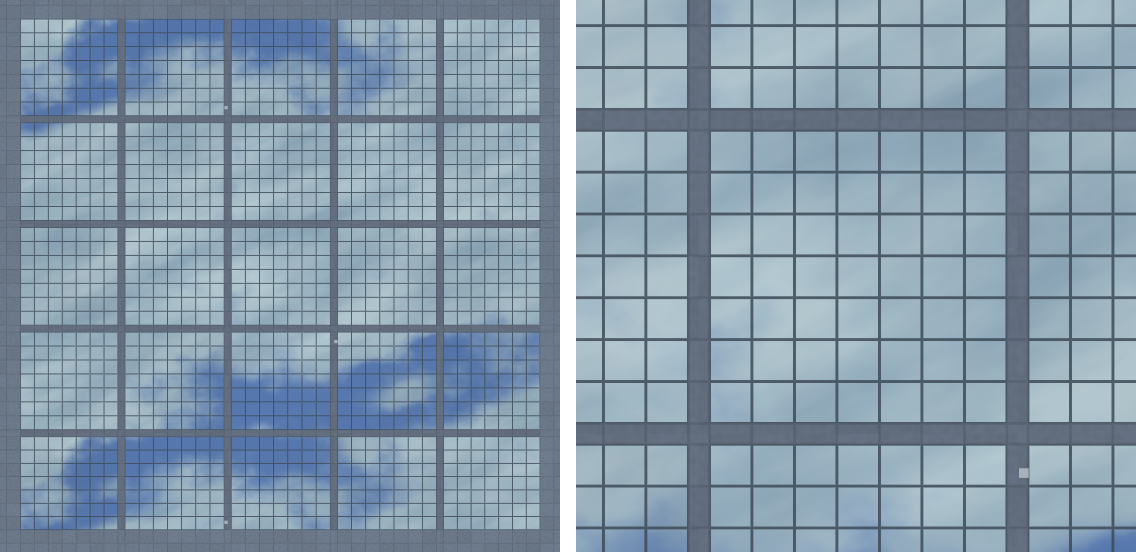
Left: the whole. Right: its middle third, enlarged.
Give the GLSL for this pattern, as a Shadertoy shader.

```glsl
// Five by five gridded window panes in a grey frame, mirroring a streaked cloudy sky.

const float PANES = 5.0;
const float CELLS = 7.0;
const vec2 ORIGIN = vec2(0.0273, 0.0265);   // top left of the pane lattice
const float PITCH = 0.1896;                 // pane spacing, share of the canvas
const float HALF_BAR = 0.033;               // the rest is in pane units
const float HALF_LINE = 0.0046;
const vec2 GLASS_MIN = vec2(0.048, 0.042);
const vec2 GLASS_MAX = vec2(4.942, 4.923);

float hash(vec2 p) {
    uvec2 q = uvec2(ivec2(floor(p))) * uvec2(1597u, 3571u);
    uint n = (q.x ^ q.y) * 747796u + 28913u;
    n = (n ^ (n >> 13)) * 12743u;
    n = (n ^ (n >> 11)) * 60493u;
    return float((n >> 8) & 65535u) / 65535.0;
}

float cornerSlope(vec2 corner, vec2 offset) {
    float angle = 6.2832 * hash(corner);
    return dot(vec2(cos(angle), sin(angle)), offset);
}

float gradientNoise(vec2 p) {
    vec2 i = floor(p), f = p - i;
    vec2 w = f * f * f * (f * (f * 6.0 - 15.0) + 10.0);
    vec2 e = vec2(1.0, 0.0);
    float top = mix(cornerSlope(i, f), cornerSlope(i + e, f - e), w.x);
    float bottom = mix(cornerSlope(i + e.yx, f - e.yx), cornerSlope(i + 1.0, f - 1.0), w.x);
    return mix(top, bottom, w.y);
}

float fbm(vec2 p) {
    float sum = 0.0, amplitude = 0.8;
    for (int i = 0; i < 5; i++) {
        sum += amplitude * gradientNoise(p);
        p = mat2(1.6, 1.2, -1.2, 1.6) * p + 7.3;
        amplitude *= 0.5;
    }
    return sum;
}

// Coordinates along and across a direction that rises to the right
vec2 tilt(vec2 p, float angle) {
    float c = cos(angle), s = sin(angle);
    return vec2(c * p.x - s * p.y, s * p.x + c * p.y);
}

// Soft elongated patch
float patchAt(vec2 p, vec2 center, vec2 size, float angle) {
    vec2 d = tilt(p - center, angle) / size;
    return exp(-dot(d, d));
}

vec3 skyColor(vec2 p) {
    vec2 streakPos = tilt(p, 0.42);
    float streaks = fbm(streakPos * vec2(0.8, 2.6) + 11.0);
    float puffs = fbm(p * vec2(2.2, 2.8) + 3.0);
    vec2 q = p + 0.12 * vec2(puffs, streaks);

    // Clear sky, upper left
    float clear = patchAt(q, vec2(0.65, 0.38), vec2(0.75, 0.22), 0.48);
    clear += patchAt(q, vec2(0.45, 0.90), vec2(0.60, 0.16), 0.40);
    clear += patchAt(q, vec2(1.65, 0.12), vec2(0.80, 0.28), 0.15);
    clear += 0.8 * patchAt(q, vec2(1.25, 0.62), vec2(0.45, 0.20), 0.45);
    clear += patchAt(q, vec2(2.50, 0.20), vec2(0.60, 0.35), 0.10);
    clear += 0.55 * patchAt(q, vec2(3.25, 0.60), vec2(0.80, 0.40), 0.40);
    // Clear sky, lower right
    clear += 0.45 * patchAt(q, vec2(1.75, 3.55), vec2(0.60, 0.45), 0.50);
    clear += patchAt(q, vec2(2.40, 3.72), vec2(0.80, 0.32), 0.20);
    clear += patchAt(q, vec2(3.75, 3.36), vec2(0.90, 0.20), 0.38);
    clear += patchAt(q, vec2(3.40, 3.90), vec2(0.75, 0.22), 0.15);
    clear += patchAt(q, vec2(4.60, 3.45), vec2(0.70, 0.36), 0.50);
    // Clouds drifting over it
    clear -= 0.8 * patchAt(q, vec2(0.25, 0.14), vec2(0.50, 0.20), 0.45);
    clear -= 0.5 * patchAt(q, vec2(0.36, 0.56), vec2(0.22, 0.14), 0.30);
    clear -= 0.5 * patchAt(q, vec2(1.52, 0.42), vec2(0.35, 0.16), 0.50);
    clear -= 0.6 * patchAt(q, vec2(3.60, 3.56), vec2(0.30, 0.14), 0.40);
    clear -= 0.5 * patchAt(q, vec2(4.60, 3.32), vec2(0.20, 0.16), 0.50);
    clear -= 0.9 * patchAt(q, vec2(4.75, 3.95), vec2(0.50, 0.22), 0.45);

    float blue = smoothstep(0.12, 1.05, clear + 0.65 * puffs + 0.2 * streaks);
    float light = clamp(0.55 + 1.0 * streaks + 0.25 * puffs, 0.0, 1.0);
    vec3 cloud = mix(vec3(0.53, 0.63, 0.70), vec3(0.69, 0.77, 0.80), light);
    return mix(cloud, vec3(0.32, 0.45, 0.67), 0.95 * blue);
}

float marker(vec2 g, vec2 center, float aa) {
    vec2 d = abs(g - center) - 0.015;
    return 1.0 - smoothstep(-aa, aa, max(d.x, d.y));
}

void mainImage(out vec4 fragColor, in vec2 fragCoord) {
    vec2 uv = fragCoord / iResolution.xy;
    vec2 g = (vec2(uv.x, 1.0 - uv.y) - ORIGIN) / PITCH;
    float aa = 0.5 / (PITCH * min(iResolution.x, iResolution.y));

    // Pane limits and the cells inside them
    vec2 pane = clamp(floor(g), 0.0, PANES - 1.0);
    vec2 lo = max(pane + HALF_BAR, GLASS_MIN);
    vec2 hi = min(pane + 1.0 - HALF_BAR, GLASS_MAX);
    vec2 cell = (g - lo) / (hi - lo) * CELLS;
    vec2 joint = abs(fract(cell - 0.5) - 0.5) * (hi - lo) / CELLS;
    float line = 1.0 - smoothstep(HALF_LINE - aa, HALF_LINE + aa, min(joint.x, joint.y));
    vec2 inset = min(g - lo, hi - g);
    float glass = smoothstep(-aa, aa, min(inset.x, inset.y));
    float tileTone = hash(floor(cell) + 11.0 * pane + 40.0) - 0.5;

    // Frame: paler outer border, darker bars, faint joints
    vec2 edge = min(g - GLASS_MIN, GLASS_MAX - g);
    float bars = smoothstep(-aa, aa, min(edge.x, edge.y));
    vec3 frame = mix(vec3(0.42, 0.47, 0.535), vec3(0.385, 0.43, 0.495), bars);
    frame *= 1.0 + 0.05 * tileTone - 0.10 * line + 0.05 * gradientNoise(g * 40.0 + 300.0);

    // The sky starts over after four rows
    vec3 window = skyColor(vec2(g.x, mod(g.y, 4.0)));
    window *= 1.0 + 0.025 * tileTone + 0.03 * (hash(pane + 90.0) - 0.5);
    window = mix(window, vec3(0.24, 0.29, 0.34), 0.85 * line);

    vec3 color = mix(frame, window, glass);
    float lamps = marker(g, vec2(1.985, 0.89), aa) + marker(g, vec2(3.02, 3.125), aa)
                + marker(g, vec2(1.985, 4.85), aa);
    fragColor = vec4(mix(color, vec3(0.66, 0.70, 0.73), lamps), 1.0);
}
```
